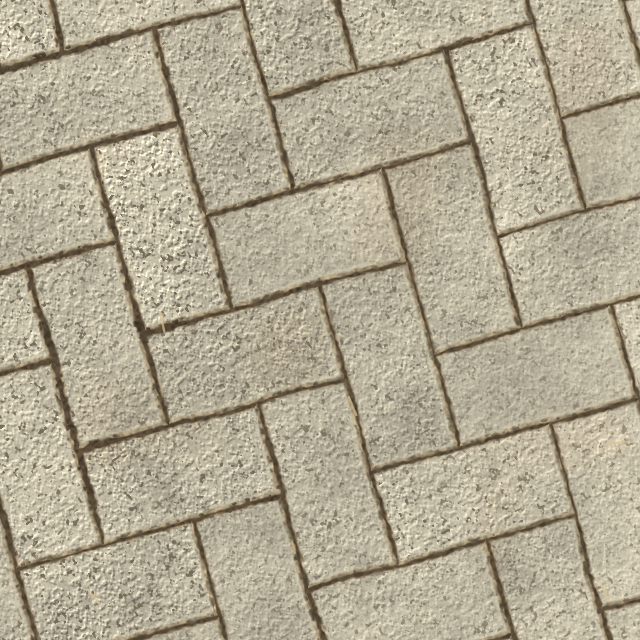
Reproduce this texture procedurally as a WebGL 1 fragment shader.

```glsl
precision highp float;
uniform vec2 u_resolution;

const float TILT = 0.269;                  // rotation of the paving, radians
const vec2 CELL = vec2(0.144, 0.1515);     // half a paver, canvas units
const vec2 ANCHOR = vec2(0.597, 0.740);    // corner of one upright paver
const float JOINT_HALF = 0.0078;
const float CRACK_HALF = 0.0031;
const float CRACK_SHIFT = 0.0015;          // crack sits on the shaded side
const float WOBBLE = 0.0060;
const float RAGGED = 0.0042;
const float GRIT_SCALE = 175.0;
const float PIT_SCALE = 150.0;
const float RELIEF = 0.23;
const float PAVER_TONE = 0.10;             // difference between pavers
const float PATCH_TONE = 0.20;             // broad wear
const float STRAWS = 5.0;
const vec2 LIGHT = vec2(-0.0022, 0.0026);

const vec3 STONE = vec3(0.748, 0.720, 0.636);
const vec3 WARM_STAIN = vec3(0.74, 0.66, 0.54);
const vec3 PIT = vec3(0.43, 0.39, 0.32);
const vec3 RIM = vec3(0.83, 0.80, 0.70);
const vec3 SAND = vec3(0.61, 0.54, 0.42);
const vec3 SOIL = vec3(0.25, 0.205, 0.15);
const vec3 STRAW = vec3(0.86, 0.77, 0.58);

float hash(vec2 p) {
  return fract(sin(dot(p, vec2(127.1, 311.7))) * 43758.5453);
}

float noise(vec2 p) {
  vec2 i = floor(p);
  vec2 f = fract(p);
  f = f * f * (3.0 - 2.0 * f);
  return mix(mix(hash(i), hash(i + vec2(1.0, 0.0)), f.x),
             mix(hash(i + vec2(0.0, 1.0)), hash(i + vec2(1.0, 1.0)), f.x), f.y);
}

vec2 rotate(vec2 p, float a) {
  float c = cos(a);
  float s = sin(a);
  return vec2(c * p.x + s * p.y, c * p.y - s * p.x);
}

// Two turned octaves hide the noise grid
float roundNoise(vec2 p) {
  return 0.6 * noise(rotate(p, 0.6)) + 0.4 * noise(rotate(p, 2.1) * 1.9 + 17.0);
}

// Crumbs standing proud of the paver face
float gritHeight(vec2 p) {
  return smoothstep(0.35, 0.75, roundNoise(p * GRIT_SCALE)) + 0.5 * noise(p * 75.0);
}

// Herringbone: xy = paver id, z = signed distance to the nearest joint centre,
// positive to the right of or below the joint.
vec3 herringbone(vec2 p) {
  vec2 grid = rotate(p - ANCHOR, TILT) / CELL * vec2(1.0, -1.0);
  vec2 cell = floor(grid);
  float part = mod(cell.x + cell.y, 4.0);
  float lying = step(1.5, part);
  vec2 size = mix(vec2(1.0, 2.0), vec2(2.0, 1.0), lying);
  float secondHalf = step(0.5, mod(part, 2.0));
  vec2 id = cell - secondHalf * (size - 1.0);
  vec2 near = (grid - id) * CELL;
  vec2 far = (size - grid + id) * CELL;
  vec2 across = mix(-far, near, step(near, far));
  float d = abs(across.x) < abs(across.y) ? across.x : across.y;
  return vec3(id, d);
}

vec3 paverColor(vec2 p, vec2 id) {
  float patches = roundNoise(p * 8.0 + 3.0);
  float rough = mix(0.65, 1.25, hash(id + 5.3)) * mix(1.25, 0.8, p.x);
  rough *= mix(0.7, 1.3, roundNoise(p * 17.0 + 44.0));
  float lit = gritHeight(p) - gritHeight(p + LIGHT);
  float tone = 1.0 + RELIEF * rough * lit;
  tone += PAVER_TONE * (hash(id) - 0.5) + PATCH_TONE * (patches - 0.5);
  tone += 0.14 * (roundNoise(p * 38.0) - 0.5) + 0.12 * (noise(p * 290.0) - 0.5);
  float stain = smoothstep(0.7, 0.95, noise(p * 6.5 + 31.0));
  vec3 color = mix(STONE, WARM_STAIN, 0.22 * stain) * tone;
  float pits = smoothstep(0.66, 0.82, roundNoise(p * PIT_SCALE + 8.0));
  color = mix(color, PIT, min(0.75 * pits * rough, 0.9));
  float chips = smoothstep(0.68, 0.84, roundNoise(p * PIT_SCALE + 61.0));
  return mix(color, RIM, 0.6 * chips);
}

float segmentDistance(vec2 p, vec2 a, vec2 along) {
  vec2 q = p - a;
  return length(q - along * clamp(dot(q, along) / dot(along, along), 0.0, 1.0));
}

void main() {
  vec2 p = gl_FragCoord.xy / u_resolution.y;
  float pixel = 1.0 / u_resolution.y;

  // Uneven laying and broken edges
  vec2 bend = vec2(noise(p * 11.0), noise(p * 11.0 + 40.0)) - 0.5;
  vec2 chip = vec2(roundNoise(p * 90.0), roundNoise(p * 90.0 + 70.0)) - 0.5;
  vec3 paver = herringbone(p + WOBBLE * bend + RAGGED * chip);
  float d = paver.z;
  vec3 color = paverColor(p, paver.xy);

  // Pale worn rim, crumbly sand, broken dark crack
  float wear = mix(0.5, 1.25, noise(p * 8.0 + 90.0)) * mix(1.25, 0.8, p.x);
  float halfWidth = JOINT_HALF * mix(0.6, 1.05, wear);
  float rim = 1.0 - smoothstep(0.0, 0.005, abs(abs(d) - halfWidth - 0.001));
  color = mix(color, RIM, 0.45 * rim * step(d, 0.0));
  float joint = 1.0 - smoothstep(halfWidth - 0.003 - pixel, halfWidth + pixel, abs(d));
  float crumbs = roundNoise(p * 130.0 + 12.0);
  vec3 filling = SAND * (0.55 + 0.9 * crumbs);
  color = mix(color, filling, 0.85 * joint);
  float crackHalf = CRACK_HALF * wear * mix(0.1, 1.8, roundNoise(p * 55.0 + 25.0));
  float crack = 1.0 - smoothstep(crackHalf - pixel, crackHalf + 0.001 + pixel, abs(d - CRACK_SHIFT));
  float clods = joint * smoothstep(0.56, 0.7, roundNoise(p * 95.0 + 33.0));
  float dark = max(crack * mix(0.6, 1.0, crumbs), 0.65 * clods * wear);
  color = mix(color, SOIL * (0.7 + 0.7 * noise(p * 200.0)), min(dark, 0.95));

  // Scattered straw
  for (float i = 0.0; i < STRAWS; i++) {
    vec2 start = vec2(hash(vec2(i, 2.0)), hash(vec2(i, 9.0)));
    float angle = 6.2832 * hash(vec2(i, 4.0));
    float stalk = segmentDistance(p, start, 0.03 * vec2(cos(angle), sin(angle)));
    color = mix(color, STRAW, 0.7 * (1.0 - smoothstep(0.0008, 0.0013 + pixel, stalk)));
  }

  gl_FragColor = vec4(color, 1.0);
}
```
